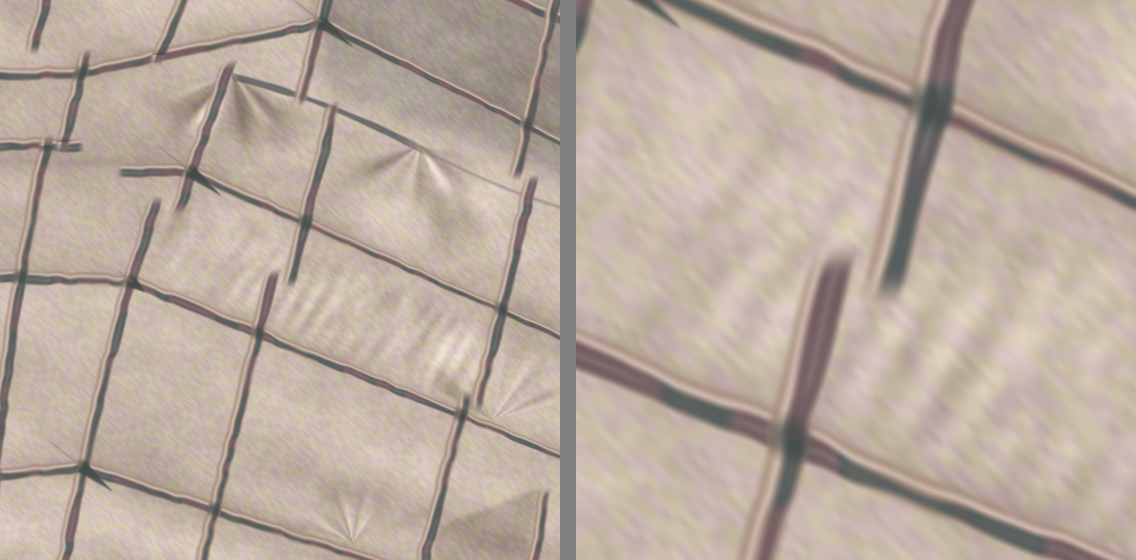
Left: the whole. Right: its middle third, enlarged.
A three.js fragment shader for this texture:

```glsl
// Pale plastic sheeting stretched under a skewed lattice of lashed bamboo poles.
// Four spliced posts and kinked cross rails are curves evaluated in loops;
// noise, radial fans and slanted ribs crease the sheet.
varying vec2 vUv;

float hash(vec2 p) {
  vec3 q = fract(vec3(p.xyx) * 0.1031);
  q += dot(q, q.yzx + 33.33);
  return fract((q.x + q.y) * q.z);
}

float noise(vec2 p) {
  vec2 i = floor(p), f = fract(p);
  f = f * f * (3.0 - 2.0 * f);
  return mix(mix(hash(i), hash(i + vec2(1, 0)), f.x),
             mix(hash(i + vec2(0, 1)), hash(i + vec2(1, 1)), f.x), f.y);
}

float band(float d, float halfWidth) {
  return 1.0 - smoothstep(halfWidth - 0.003, halfWidth + 0.003, abs(d));
}

float between(float lo, float hi, float soft, float x) {
  return smoothstep(lo - soft, lo + soft, x) * (1.0 - smoothstep(hi - soft, hi + soft, x));
}

// Rail: kink x, kink y, slope to the left, slope to the right
float railY(vec4 rail, float x) {
  return rail.y + (x < rail.x ? rail.z : rail.w) * (x - rail.x);
}

// Creases radiating from an apex; negative reach opens upward
float fan(vec2 p, vec4 f) {
  vec2 q = (p - f.xy) * vec2(1.0, sign(f.z));
  float angle = atan(q.x, -q.y), reach = abs(f.z);
  float fade = (1.0 - smoothstep(0.45 * reach, reach, length(q)))
             * (1.0 - smoothstep(1.1, 1.5, abs(angle)));
  return fade * (noise(vec2(angle * f.w + 20.0, f.x * 90.0 + length(q) * 9.0)) - 0.6);
}

// Weathered pole: brown body, pale streak at negative d, broken dark side at positive d
vec3 pole(vec3 color, float d, float along, float seed, float mask) {
  float wear = noise(vec2(along * 15.0, seed)), chip = noise(vec2(along * 48.0, seed + 5.0));
  d += (chip - 0.5) * 0.004;
  vec3 shade = mix(vec3(0.25, 0.31, 0.32), vec3(0.45, 0.36, 0.38), smoothstep(0.35, 0.75, chip));
  color = mix(color, vec3(0.64, 0.54, 0.48), 0.75 * mask * band(d + 0.001, 0.0105));
  color = mix(color, vec3(0.85, 0.77, 0.72), 0.8 * mask * band(d + 0.005, 0.001 + 0.0025 * wear));
  color = mix(color, shade, (0.65 + 0.35 * chip) * mask * band(d - 0.003, 0.003 + 0.005 * wear));
  return mix(color, vec3(0.56, 0.54, 0.53), 0.5 * mask * band(d - 0.003, 0.001) * smoothstep(0.6, 0.8, wear));
}

void main() {
  vec2 p = vUv;
  mat4 rails = mat4(0.145, 0.167, 0.11, -0.325,  0.235, 0.497, -0.045, -0.405,
                    0.340, 0.694, -0.02, -0.445, 0.575, 0.960, 0.21, -0.50);
  vec4 ridge = vec4(0.417, 0.863, 0.0, -0.385);

  // Sheet: pink and yellow tints, soft folds, darker panel at upper right
  vec2 warp = p + 0.02 * vec2(noise(p * 9.0), noise(p * 9.0 + 40.0));
  vec2 weave = vec2(p.x + p.y, p.y - p.x);
  float tint = noise(weave * vec2(95.0, 50.0) + 7.0);
  vec3 color = mix(vec3(0.795, 0.715, 0.695), vec3(0.785, 0.74, 0.655), smoothstep(0.3, 0.7, tint));
  float light = 0.11 * (noise(warp * vec2(4.0, 13.0) + vec2(0.0, p.x * 5.0)) - 0.55)
              + 0.05 * (noise(warp * vec2(22.0, 30.0)) - 0.5);
  float panel = smoothstep(-0.01, 0.05, p.y - railY(ridge, p.x) - 0.02) * smoothstep(0.54, 0.6, p.x);
  color = mix(color, color * vec3(0.82, 0.83, 0.84), panel);

  // Uneven slanted ribs in the middle strip
  float strip = smoothstep(0.0, 0.05, p.y - railY(rails[1], p.x))
              * smoothstep(0.02, 0.07, railY(rails[2], p.x) - p.y) * between(0.28, 0.86, 0.03, p.x);
  float slant = warp.x - 0.55 * warp.y;
  light += strip * (0.14 * (noise(vec2(slant * 48.0, p.y * 13.0)) - 0.5)
         + 0.05 * noise(p * 14.0 + 3.0) * sin(slant * 175.0 + 6.0 * noise(p * 8.0)));

  // Fan creases and the folded corner
  mat4 fans = mat4(0.75, 0.74, 0.23, 3.6,  0.415, 0.87, 0.19, 5.0,
                   0.63, 0.03, -0.15, 6.0, 0.88, 0.25, -0.19, 7.0);
  for (int i = 0; i < 4; i++) light += (i < 2 ? 0.45 : 0.2) * fan(p, fans[i]);
  float flap = between(0.79, 0.96, 0.015, p.x - 0.2 * p.y + 0.02)
             * (1.0 - smoothstep(-0.008, 0.008, p.y - 0.07 - 0.38 * (p.x - 0.81)));
  light -= 0.10 * flap;
  for (int i = 0; i < 4; i++) {
    float below = railY(rails[i], p.x) - p.y;
    light -= 0.08 * exp(-abs(below + 0.012) * 38.0);
  }
  float grain = noise(weave * vec2(170.0, 70.0)) - 0.5;
  color += light + 0.06 * grain;

  // Sheet ridge, corner stake and short rail at the upper right
  float ridgeShade = smoothstep(0.41, 0.43, p.x) * (1.0 - smoothstep(0.7, 0.8, p.x));
  float sag = p.y - railY(ridge, p.x) - 0.012 * sin((p.x - 0.417) * 9.4);
  color = mix(color, vec3(0.36, 0.37, 0.37), 0.85 * ridgeShade * band(sag, 0.003 + 0.005 * noise(p * 22.0)));
  color = mix(color, vec3(0.52, 0.49, 0.48), 0.5 * smoothstep(0.72, 0.78, p.x) * band(sag, 0.003));
  color = pole(color, 0.97 * (p.x - 0.955 - 0.15 * p.y), p.y, 83.0, 1.0 - smoothstep(0.11, 0.13, p.y));
  color = pole(color, 0.9 * (1.0 - 0.43 * (p.x - 0.92) - p.y), p.x, 71.0, step(0.85, p.x));

  // Rails; the third has a gap and a raised left piece
  float nearRail = 1.0, nearPost = 1.0;
  for (int i = 0; i < 4; i++) {
    float y = railY(rails[i], p.x), mask = 1.0;
    if (i == 2) {
      y += 0.042 * (1.0 - step(0.18, p.x));
      mask = 1.0 - between(0.145, 0.215, 0.008, p.x);
    }
    if (i == 3 && p.x < 0.5) y = max(y, 0.868);
    float d = (y - p.y) * 0.93;
    color = pole(color, d * (1.0 + 0.35 * smoothstep(0.4, 0.9, p.x)), p.x, 11.0 + float(i) * 9.0, mask);
    nearRail = min(nearRail, abs(d) + 1.0 - mask);
  }

  // Posts: start x, lean, bow, splice height; three offset lengths each
  mat4 posts = mat4(-0.02, 0.05, 0.12, 0.745, 0.115, 0.18, 0.115, 0.635,
                    0.36, 0.25, 0.0, 0.505,   0.755, 0.27, -0.03, 0.285);
  vec4 upperEnd = vec4(0.905, 0.885, 0.812, 0.68);
  vec4 upperShift = vec4(0.03, 0.046, 0.033, 0.025), topShift = vec4(-0.068, -0.086, -0.028, -0.005);
  for (int i = 0; i < 4; i++) for (int k = 0; k < 3; k++) {
    vec4 post = posts[i];
    float shift = k == 0 ? 0.0 : (k == 1 ? upperShift[i] : topShift[i]);
    float lo = k == 0 ? -1.0 : (k == 1 ? post.w - 0.01 : upperEnd[i] + 0.006);
    float hi = k == 0 ? post.w + 0.006 : (k == 1 ? upperEnd[i] : 2.0);
    float mask = between(lo, hi, 0.012, p.y);
    float d = 0.97 * (p.x - post.x - p.y * (post.y + post.z * p.y) - shift);
    color = pole(color, d * 0.9, p.y, 3.0 + float(i * 3 + k) * 7.0, mask);
    nearPost = min(nearPost, abs(d) + 1.0 - mask);
  }

  // Lashings at crossings, spiky loose ends at the kinks
  vec3 knot = vec3(0.25, 0.29, 0.28);
  color = mix(color, knot, 0.7 * (1.0 - smoothstep(0.004, 0.018, length(vec2(nearPost, nearRail)))));
  for (int i = 0; i < 4; i++) {
    vec2 q = p - rails[i].xy;
    float along = dot(q, vec2(0.78, -0.62)), across = dot(q, vec2(0.62, 0.78));
    float size = i == 1 ? 0.03 : 0.07;
    color = mix(color, knot, 0.85 * between(0.0, size, 0.004, along) * band(across, 0.011 * (1.0 - along / size)));
    color = mix(color, vec3(0.55, 0.48, 0.44), 0.7 * between(-size, 0.0, 0.004, along) * band(across, 0.001));
  }
  gl_FragColor = vec4(clamp(color, 0.0, 1.0), 1.0);
}
```
